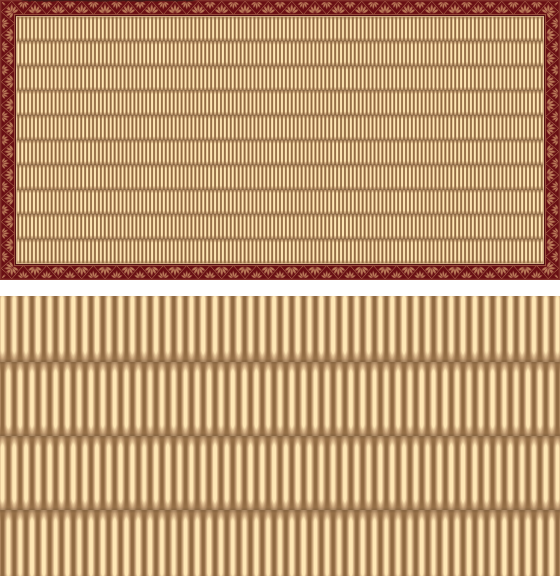
Top: the whole. Bottom: its middle third, enlarged.
This texture is drawn by a Shadertoy shader. Its source:

```glsl
// A woven straw mat: ten rows of slim rounded stems, alternate rows shifted by
// half a stem, inside a dark red cloth border with a zigzag and petal fans.
// Stems are a cosine profile dimmed at the seams; fans are loops of ellipses.

const float ROWS = 10.0;            // straw rows down the mat
const float STEMS = 134.0;          // stems across the mat
const float BORDER = 0.058;         // border width, canvas height = 1
const float CELL = 1.0 / 12.0;      // border repeat: 24 across, 12 down
const float LINE = 0.0011;          // half width of the border lines
const float SEAM_START = 0.66;      // where stems begin to fade, 0 centre to 1 end
const float STEM_WEAR = 0.10;       // brightness change between stems
const float PETAL_STEP = 0.50;      // angle between petals, radians

const vec3 STRAW_DARK  = vec3(0.56, 0.41, 0.25);
const vec3 STRAW_MID   = vec3(0.73, 0.58, 0.42);
const vec3 STRAW_LIGHT = vec3(0.86, 0.73, 0.55);
const vec3 STRAW_CREAM = vec3(1.00, 0.91, 0.71);
const vec3 CLOTH_RED   = vec3(0.41, 0.06, 0.08);
const vec3 THREAD_TAN  = vec3(0.72, 0.47, 0.34);
const vec3 EDGE_DARK   = vec3(0.20, 0.08, 0.07);

float hash(vec2 p) {
    return fract(sin(dot(p, vec2(127.1, 311.7))) * 43758.5453);
}

// Coverage of a shape from its signed distance
float cover(float dist, float px) {
    return smoothstep(0.7 * px, -0.7 * px, dist);
}

vec3 strawColor(float tone) {
    vec3 c = mix(STRAW_DARK, STRAW_MID, smoothstep(0.0, 0.42, tone));
    c = mix(c, STRAW_LIGHT, smoothstep(0.35, 0.68, tone));
    return mix(c, STRAW_CREAM, smoothstep(0.62, 0.95, tone));
}

// Straw weave; p runs from 0 to 1 over the mat
vec3 straw(vec2 p) {
    vec2 q = p * vec2(STEMS, ROWS);
    float row = floor(q.y);
    q.x += 0.5 * mod(row, 2.0);
    float stem = floor(q.x);
    float along = abs(2.0 * fract(q.y) - 1.0);
    float tip = smoothstep(SEAM_START, 1.0, along);

    float round01 = 0.5 - 0.5 * cos(6.2831853 * q.x);
    float tone = pow(round01, mix(0.95, 1.3, tip)) * mix(1.0, 0.42, tip);
    tone += 0.12 * tip * (1.0 - round01);
    tone *= 1.0 + STEM_WEAR * (hash(vec2(stem, row)) - 0.5);
    vec3 c = strawColor(tone);
    return c * (1.0 - 0.10 * smoothstep(0.90, 1.0, along));
}

// Signed distance to a fan of petals opening along +y from the origin
float fan(vec2 p, float size) {
    float dist = 1.0;
    for (int i = -2; i <= 2; i++) {
        float a = float(i) * PETAL_STEP;
        vec2 q = vec2(p.x * cos(a) - p.y * sin(a), p.x * sin(a) + p.y * cos(a));
        float reach = size * (1.0 - 0.08 * abs(float(i)));
        vec2 radii = vec2(0.13 * size, 0.37 * reach);
        q.y -= 0.63 * reach;
        dist = min(dist, (length(q / radii) - 1.0) * radii.x);
    }
    return dist;
}

// Cloth border; along follows the edge, depth grows inwards from it
vec3 cloth(float along, float depth, float px) {
    float x = (fract(along / CELL) - 0.5) * CELL;
    float shifted = (fract(along / CELL + 0.5) - 0.5) * CELL;
    float bandHeight = BORDER - 0.010;
    float height = BORDER - 0.006 - depth;

    // Zigzag peaks at the outer edge of each repeat
    float slope = bandHeight / (0.5 * CELL);
    float zigzag = abs(height + slope * abs(x) - bandHeight) / length(vec2(1.0, slope));
    float thread = 0.75 * cover(zigzag - LINE, px);

    // Large fans open outwards, smaller ones fill the gaps facing inwards
    thread = max(thread, cover(fan(vec2(x, height - 0.003), 0.031), px));
    thread = max(thread, cover(fan(vec2(shifted, depth - 0.005), 0.025), px));

    // Woven edge lines
    thread = max(thread, 0.7 * cover(abs(depth - 0.003) - LINE, px));
    thread = max(thread, 0.8 * cover(abs(height) - LINE, px));
    return mix(CLOTH_RED, THREAD_TAN, thread);
}

void mainImage(out vec4 fragColor, in vec2 fragCoord) {
    vec2 canvas = vec2(2.0, 1.0);
    vec2 p = fragCoord / iResolution.xy * canvas;
    float px = 1.0 / iResolution.y;

    vec2 edge = min(p, canvas - p);
    float depth = min(edge.x, edge.y);
    float along = edge.y < edge.x ? p.x : p.y;

    vec3 mat = straw((p - BORDER) / (canvas - 2.0 * BORDER));
    vec3 color = mix(cloth(along, depth, px), mat, cover(BORDER - depth, px));

    // Pale binding beside a thin shadow where cloth meets straw
    color = mix(color, EDGE_DARK, 0.6 * cover(abs(depth - BORDER + 0.002) - LINE, px));
    color = mix(color, STRAW_CREAM, 0.75 * cover(abs(depth - BORDER - 0.001) - LINE, px));

    // Frayed dark strip on the upper left edge
    float fray = 0.003 + 0.003 * hash(vec2(floor(p.x * 110.0), 3.0));
    float span = smoothstep(0.07, 0.09, p.x) * smoothstep(0.71, 0.68, p.x);
    color = mix(color, EDGE_DARK, 0.8 * span * cover(canvas.y - p.y - fray, px));

    fragColor = vec4(color, 1.0);
}
```
